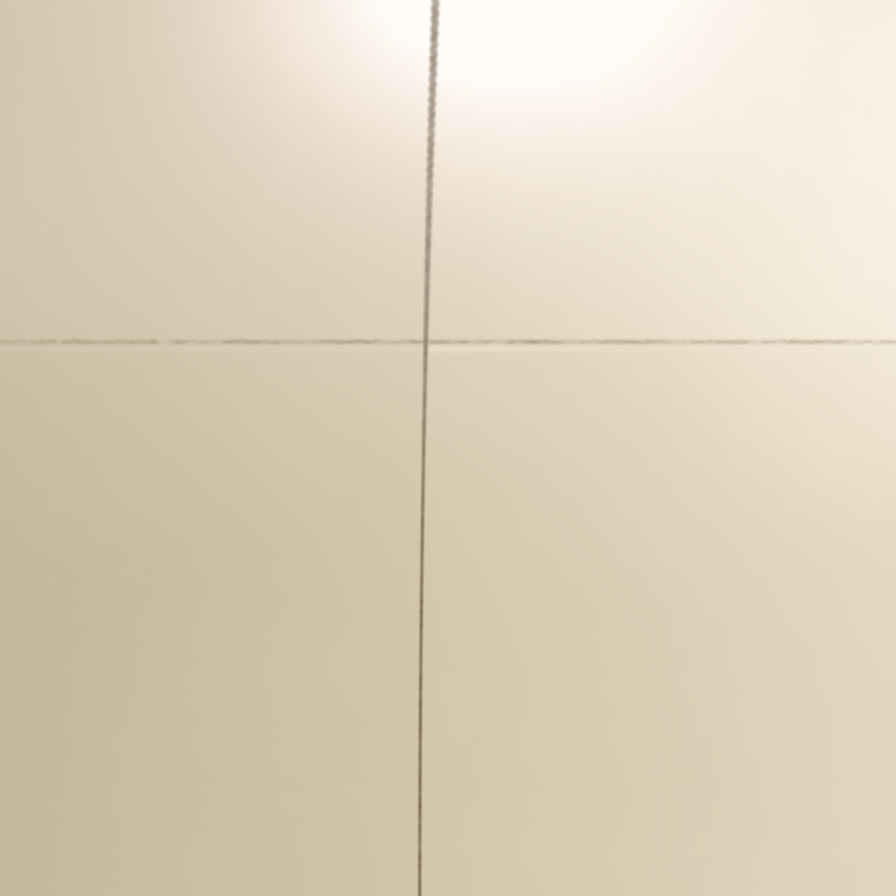
Write a Shadertoy shader that draws this texture.

```glsl
const vec3 SHADOW_CREAM = vec3(0.775, 0.72, 0.605);
const vec3 DEEP_CREAM   = vec3(0.83, 0.78, 0.675);
const vec3 MID_CREAM    = vec3(0.88, 0.84, 0.75);
const vec3 PALE_CREAM   = vec3(0.95, 0.91, 0.84);
const vec3 GLARE_WHITE  = vec3(1.0, 0.985, 0.96);
const vec3 SEAM_DARK    = vec3(0.43, 0.37, 0.27);
const vec3 SEAM_LIT     = vec3(0.60, 0.54, 0.48);
const vec3 ROW_SEAM     = vec3(0.66, 0.60, 0.50);

const vec2  SEAM_POS     = vec2(0.4685, 0.6185); // column seam at the base, row seam
const float SEAM_BEND    = 0.0175;               // drift of the column seam
const vec2  COLUMN_WIDTH = vec2(0.0034, 0.0078); // bottom, top
const float ROW_WIDTH    = 0.0045;
const vec2  GLARE_POS    = vec2(0.53, 1.03);
const vec2  GLARE_SIZE   = vec2(0.27, 0.20);
const float MOTTLE       = 0.018;

// Layered sines, each octave turned and scaled; roughly -1..1
float waves(vec2 p) {
    float sum = 0.0, gain = 0.5;
    for (int i = 0; i < 5; i++) {
        sum += gain * sin(p.x + 1.7 * sin(p.y)) * cos(p.y + 0.6);
        p = mat2(1.5, 1.1, -1.1, 1.5) * p + 2.3;
        gain *= 0.6;
    }
    return sum;
}

// Soft-edged line coverage from a signed distance
float line(float d, float width, float blur) {
    return 1.0 - smoothstep(0.5 * width - blur, 0.5 * width + blur, abs(d));
}

// Glaze colour from shadow (0) to glare (1)
vec3 glaze(float tone) {
    float t = 4.0 * clamp(tone, 0.0, 1.0);
    vec3 c = mix(SHADOW_CREAM, DEEP_CREAM, clamp(t, 0.0, 1.0));
    c = mix(c, MID_CREAM, clamp(t - 1.0, 0.0, 1.0));
    c = mix(c, PALE_CREAM, clamp(t - 2.0, 0.0, 1.0));
    return mix(c, GLARE_WHITE, clamp(t - 3.0, 0.0, 1.0));
}

void mainImage(out vec4 fragColor, in vec2 fragCoord) {
    vec2 uv = fragCoord / iResolution.xy;
    float blur = max(0.0019, 0.8 / iResolution.y);

    // Signed distances to the bent column seam and the level row seam
    float column = uv.x - SEAM_POS.x - SEAM_BEND * uv.y * uv.y;
    float row = uv.y - SEAM_POS.y;

    // Light rising to the right and top, with a lamp reflection
    float lift = smoothstep(0.3, 0.85, uv.y);
    float tone = 0.03 + 0.44 * uv.x + lift * mix(0.22, 0.29, uv.x);
    vec2 g = (uv - GLARE_POS) / GLARE_SIZE;
    tone += 0.62 * exp(-dot(g, g));
    vec2 side = uv - vec2(1.0, 0.6);
    tone += 0.10 * exp(-8.0 * dot(side, side));

    // Each tile takes the light a little differently
    tone += 0.03 * smoothstep(-blur, blur, column) - 0.015;
    tone += 0.03 * smoothstep(-blur, blur, row) - 0.015;
    tone += MOTTLE * waves(uv * 9.0) + 0.4 * MOTTLE * waves(uv * vec2(70.0, 50.0));
    vec3 color = glaze(tone);
    color += vec3(0.0, -0.004, 0.018) * lift * (1.0 - uv.x);

    // Lit lip under the row seam, strongest beside the crossing
    float lip = line(row + 0.008, 0.005, 0.004);
    float lipReach = 0.12 + 0.45 * smoothstep(-0.01, 0.01, column) * exp(-column * column * 22.0);
    color = mix(color, PALE_CREAM, lip * lipReach);

    // Row seam: broken grout, worn away in places and fading to the right
    float wear = 0.55 + 0.35 * waves(vec2(uv.x * 60.0, 3.0));
    wear += 0.25 * waves(vec2(uv.x * 240.0, uv.y * 300.0));
    wear *= 1.0 - 0.25 * smoothstep(0.5, 1.0, uv.x);
    wear *= 1.0 - 0.9 * line(uv.x - 0.183, 0.015, 0.005);
    wear *= 1.0 - 0.8 * line(uv.x - 0.066, 0.006, 0.004);
    float grain = 0.0012 * waves(vec2(uv.x * 90.0, 1.0));
    color = mix(color, ROW_SEAM, clamp(wear, 0.0, 1.0) * line(row + grain, ROW_WIDTH, 0.0026));

    // Column seam: thin and dark below, broad and washed out near the lamp
    float width = mix(COLUMN_WIDTH.x, COLUMN_WIDTH.y, smoothstep(0.4, 1.0, uv.y));
    float ragged = 0.0005 * sin(uv.y * 560.0) * smoothstep(0.6, 0.9, uv.y);
    float seam = line(column + ragged, width, blur * mix(1.0, 1.5, lift));
    vec3 seamColor = mix(SEAM_DARK, SEAM_LIT, smoothstep(0.25, 0.85, uv.y));
    float grit = 0.1 * waves(vec2(2.0, uv.y * 60.0)) + 0.12 * waves(vec2(5.0, uv.y * 220.0));
    color = mix(color, seamColor, seam * (0.8 + grit));

    fragColor = vec4(clamp(color, 0.0, 1.0), 1.0);
}
```
